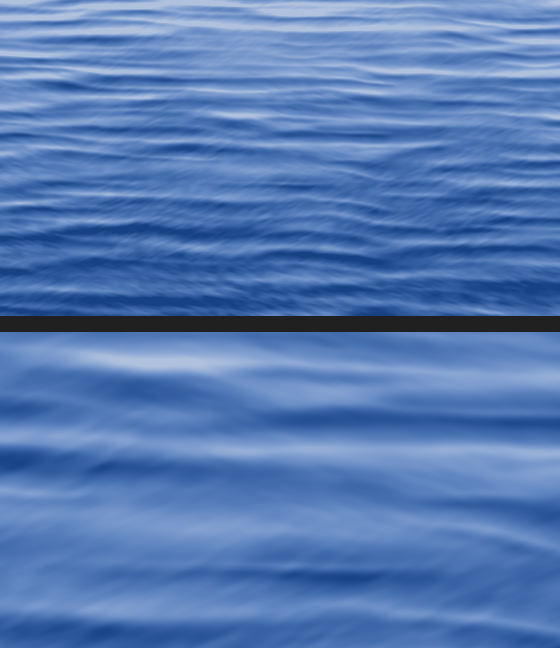
Top: the whole. Bottom: its middle third, enlarged.
Reproduce this texture procedurally as a Shadertoy shader.

```glsl
// Calm blue sea seen at a slant: long soft swells, paler toward the far edge.
// Two layers of bent, lopsided sine waves are summed with stretched noise and
// fine slanted ripples; the resulting tone is mapped to a blue colour ramp.

#define SWELL_COUNT 9.5     // large waves per canvas height, near edge
#define PERSPECTIVE 0.3     // crowding of waves toward the far edge
#define SWELL_BEND 1.25     // wander of the wave lines
#define SWELL_GAIN 0.33     // contrast of the large waves
#define CHOP_GAIN 0.25      // contrast of the smaller waves
#define PATCH_GAIN 0.65     // contrast of the stretched patches
#define RIPPLE_GAIN 0.46    // contrast of the fine ripples
#define NEAR_TONE 0.11
#define FAR_TONE 0.85

const float TAU = 6.2831853;

float hash(vec2 p) {
    return fract(sin(dot(p, vec2(127.1, 311.7))) * 43758.5453);
}

float noise(vec2 p) {
    vec2 cell = floor(p), f = fract(p);
    f = f * f * f * (f * (f * 6.0 - 15.0) + 10.0);
    float low = mix(hash(cell), hash(cell + vec2(1, 0)), f.x);
    float high = mix(hash(cell + vec2(0, 1)), hash(cell + vec2(1, 1)), f.x);
    return mix(low, high, f.y);
}

float fbm(vec2 p) {
    float sum = 0.0, gain = 0.55;
    for (int i = 0; i < 3; i++) {
        sum += gain * noise(p);
        p = p * 2.03 + 17.3;
        gain *= 0.45;
    }
    return sum;
}

// Wave lines with a dark steep face below each bright crest
float waves(vec2 p, float count, float slope, float seed) {
    float depth = count * p.y * (1.0 + PERSPECTIVE * p.y);
    float stretch = count / SWELL_COUNT;
    float bend = fbm(vec2(p.x * 1.8 * stretch, depth * 0.4) + seed);
    float phase = TAU * (depth - count * slope * p.x + SWELL_BEND * bend);
    float strength = noise(vec2(p.x * 3.0 * stretch, depth * 0.8) + seed * 1.7);
    float profile = sin(phase + 0.5 * sin(phase));
    float crest = pow(0.5 + 0.5 * profile, 6.0);
    return smoothstep(-0.1, 0.8, strength) * (profile + 0.35 * crest - 0.06);
}

// Short thin streaks running along the given angle
float ripples(vec2 p, float angle, float seed) {
    float c = cos(angle), s = sin(angle);
    vec2 along = vec2(c * p.x + s * p.y, c * p.y - s * p.x);
    float broad = noise(along * vec2(18.0, 75.0) + seed);
    float thin = noise(along * vec2(34.0, 125.0) + seed * 2.3);
    return 0.55 * broad + 0.55 * thin - 0.55;
}

vec3 seaColor(float tone) {
    return vec3(0.13, 0.30, 0.56)
         + vec3(0.38, 0.38, 0.40) * tone
         + vec3(0.07, 0.00, -0.12) * tone * tone;
}

void mainImage(out vec4 fragColor, in vec2 fragCoord) {
    vec2 p = fragCoord / iResolution.y;

    // Brightness rising toward the far edge
    float tone = mix(NEAR_TONE, FAR_TONE, p.y) + 0.12 * smoothstep(0.85, 1.0, p.y);

    // Swells, smaller chop and stretched patches
    float relief = SWELL_GAIN * waves(p, SWELL_COUNT, 0.04, 3.1);
    relief += CHOP_GAIN * waves(p, SWELL_COUNT * 1.8, -0.05, 41.7);
    float depth = p.y * (1.0 + PERSPECTIVE * p.y);
    relief += PATCH_GAIN * (fbm(vec2(p.x * 4.0, depth * 18.0) + 73.0) - 0.44);
    tone += relief * mix(0.7, 1.0, p.y);

    // Fine ripples, crossing in two directions and fading with distance
    float lean = smoothstep(0.35, 0.65, noise(p * vec2(2.0, 3.0) + 9.0));
    float fine = mix(ripples(p, 0.36, 5.0), ripples(p, -0.22, 29.0), lean);
    fine *= 0.4 + 0.6 * noise(p * vec2(4.0, 9.0) + 61.0);
    tone += RIPPLE_GAIN * fine * mix(1.0, 0.5, p.y);

    fragColor = vec4(seaColor(clamp(tone, -0.12, 1.2)), 1.0);
}
```
